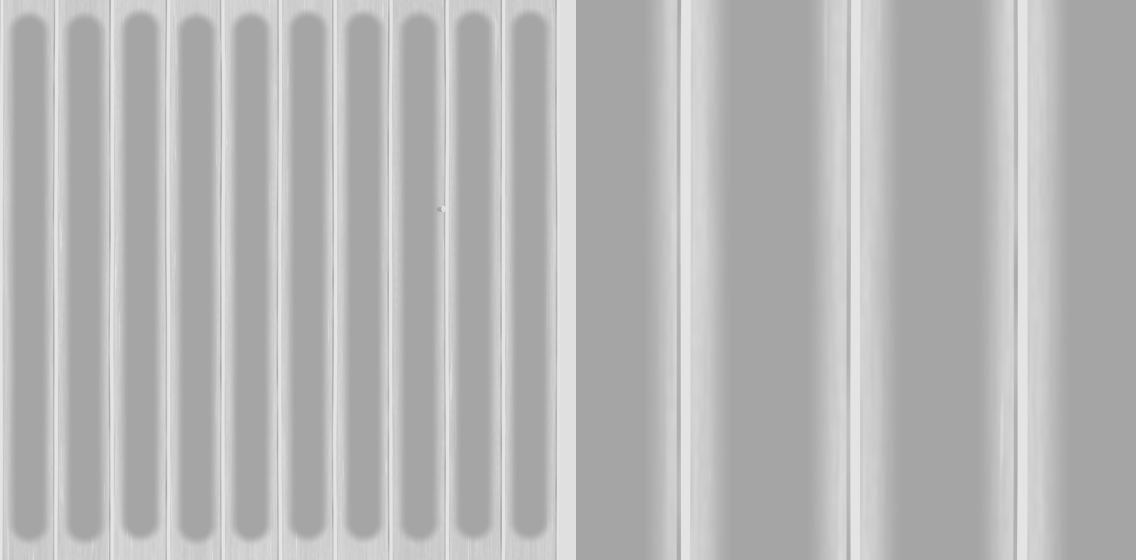
Left, the full canvas; right, a detail of the centre.
Reproduce this texture map procedurally as a Shadertoy shader.

```glsl
// Ten pale painted planks with bright seams, fine grain and soft grey capsules.

float hash(vec2 p) {
    return fract(sin(dot(p, vec2(127.1, 311.7))) * 43758.5453);
}

float noise(vec2 p) {
    vec2 i = floor(p), f = fract(p);
    f = f * f * (3.0 - 2.0 * f);
    return mix(mix(hash(i), hash(i + vec2(1, 0)), f.x),
               mix(hash(i + vec2(0, 1)), hash(i + vec2(1, 1)), f.x), f.y);
}

// Signed jitter in the range -1 to 1
float jitter(float id, float seed) {
    return 2.0 * hash(vec2(id, seed)) - 1.0;
}

float capsule(vec2 p, float bottom, float top) {
    return length(p - vec2(0.0, clamp(p.y, bottom, top)));
}

// Bright, lightly worn wood with grain running along the plank
float woodTone(vec2 uv, float id) {
    vec2 p = uv + vec2(0.004 * noise(vec2(uv.x * 25.0, uv.y * 9.0 + id * 7.0)), id * 3.7);
    float fine = noise(p * vec2(430.0, 16.0)) - 0.5;
    float coarse = noise(p * vec2(130.0, 6.0)) - 0.5;
    float speckle = noise(p * vec2(380.0, 110.0)) - 0.5;
    float scratch = smoothstep(0.86, 0.96, noise(p * vec2(260.0, 11.0) + 40.0));
    return 0.805 + 0.012 * jitter(id, 2.0)
         + 0.035 * fine + 0.025 * coarse + 0.02 * speckle + 0.05 * scratch;
}

void mainImage(out vec4 fragColor, in vec2 fragCoord) {
    vec2 uv = fragCoord / iResolution.xy;
    float aa = 0.75 / iResolution.y;
    float pitch = 0.0995;
    float column = (uv.x - 0.002) / pitch;
    float plank = floor(column);
    float seam = floor(column + 0.5);

    float tone = woodTone(uv, plank);

    // Distance to the nearest, slightly crooked seam
    float wobble = 0.0012 * jitter(seam, 5.0)
                 + 0.002 * (noise(vec2(seam * 9.0, uv.y * 5.0)) - 0.5);
    float d = (column - seam) * pitch - wobble;
    tone += 0.03 * exp(-abs(d) / 0.008);

    // Soft grey capsule in the middle of each plank
    vec2 center = vec2((column - plank - 0.5) * pitch - 0.0015 * jitter(plank, 8.0), uv.y);
    float end = 0.004 * jitter(plank, 11.0);
    float r = capsule(center, 0.067 + end, 0.944 + end);
    tone = mix(0.647, tone, smoothstep(0.021, 0.043, r));

    // Seam: broken shadow on the left, raised bright strip, faint right edge
    float wear = noise(vec2(seam * 13.0, uv.y * 24.0));
    float shadow = 1.0 - smoothstep(0.0008, 0.0016 + aa, abs(d + 0.0038));
    tone = mix(tone, 0.66, shadow * (0.35 + 0.6 * wear));
    float rightEdge = 1.0 - smoothstep(0.0004, 0.0012 + aa, abs(d - 0.0036));
    tone = mix(tone, 0.72, 0.4 * rightEdge * (1.0 - wear));
    float halfWidth = 0.0028 + 0.0006 * (noise(vec2(seam * 17.0, uv.y * 7.0)) - 0.5);
    float strip = 1.0 - smoothstep(halfWidth - aa, halfWidth + aa, abs(d));
    tone = mix(tone, 0.895, strip);

    // Small chip with a lit lip beside one seam
    vec2 chip = uv - vec2(0.786, 0.626);
    float dent = length(chip * vec2(1.0, 1.4));
    tone = mix(tone, 0.64, 1.0 - smoothstep(0.004, 0.008, dent));
    float lip = length((chip - vec2(0.006, 0.001)) * vec2(1.0, 0.7));
    tone = mix(tone, 0.88, 1.0 - smoothstep(0.003, 0.005, lip));

    fragColor = vec4(vec3(tone), 1.0);
}
```
